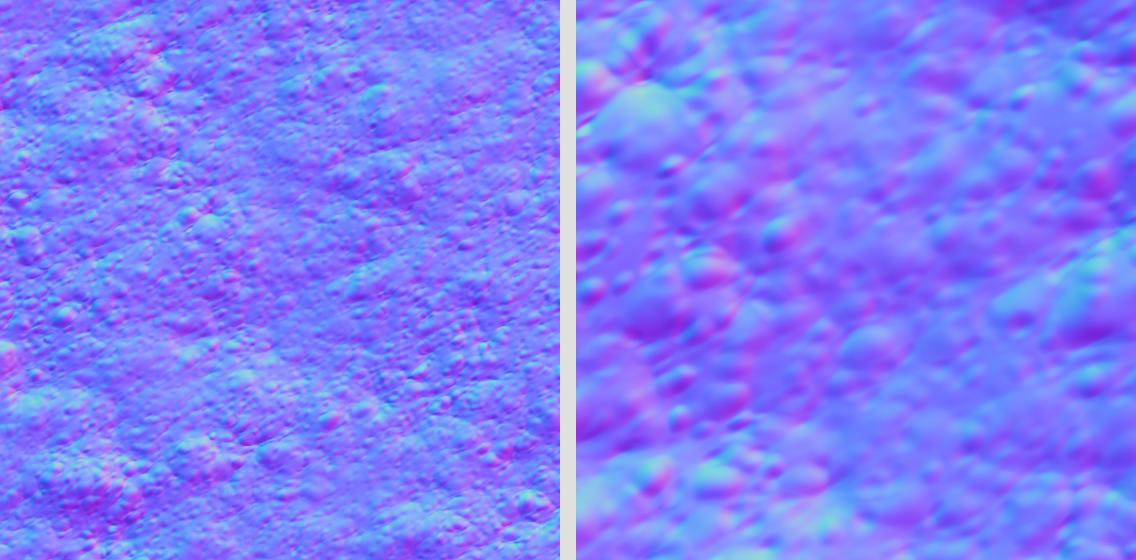
Left: the whole. Right: its middle third, enlarged.
This texture map is drawn by a Shadertoy shader. Its source:

```glsl
#define OCTAVES 6
#define BASE_CELLS 7.0      // cells per canvas height in the coarsest layer
#define LACUNARITY 1.78     // growth of cell count per layer
#define COARSE_ANGLE 0.2    // direction of the broad relief, radians
#define FINE_ANGLE 0.66     // direction of the fine ridges
#define GRAIN_STRETCH 0.68  // below 1 lengthens bumps along the grain
#define COARSE_SLOPE 0.46
#define FINE_SLOPE 1.2
#define ROUGH_VARIATION 0.4 // calm and rough areas in the fine layers
#define WARP 0.16           // bends fine layers along the coarse relief
#define RELIEF 0.15
#define SIDE_SLOPE vec2(0.76, 0.14) // share of x and y slope in red

// Three random values per cell
vec3 hash3(vec2 cell, float seed) {
    vec3 h = fract(vec3(cell.xyx + seed * 17.3) * vec3(0.1031, 0.1030, 0.0973));
    h += dot(h, h.yxz + 33.33);
    return fract((h.xxy + h.yzz) * h.zyx);
}

// Slope of a cellular field: one smooth dent or bump in each cell
vec2 cellularSlope(vec2 q, float seed) {
    vec2 cell = floor(q);
    vec2 slope = vec2(0.0);
    for (int y = -1; y <= 1; y++) {
        for (int x = -1; x <= 1; x++) {
            vec2 id = cell + vec2(x, y);
            vec3 rnd = hash3(id, seed);
            vec2 d = q - id - rnd.xy;
            float falloff = max(0.0, 1.0 - dot(d, d));
            // Few strong features among many faint ones
            float s = 2.0 * rnd.z - 1.0;
            float height = s * (0.25 + 1.2 * s * s);
            slope -= 6.0 * height * falloff * falloff * d;
        }
    }
    return slope;
}

// Slowly varying roughness from layered sines
float roughness(vec2 p) {
    float wave = sin(7.0 * p.x - 9.0 * p.y + 1.5 * sin(8.0 * p.y + 1.0))
               + sin(13.0 * p.x + 6.0 * p.y + 2.0 * sin(5.0 * p.x - 2.0));
    return 1.0 + ROUGH_VARIATION * 0.5 * wave;
}

// Sum of stretched cellular layers, each turned a little
vec2 surfaceSlope(vec2 p) {
    vec2 slope = vec2(0.0);
    float cells = BASE_CELLS;
    float rough = roughness(p);
    for (int i = 0; i < OCTAVES; i++) {
        float layer = float(i);
        float detail = layer / float(OCTAVES - 1);
        float angle = mix(COARSE_ANGLE, FINE_ANGLE, detail) + 0.2 * sin(layer * 2.4 + 0.7);
        vec2 along = vec2(cos(angle), sin(angle));
        vec2 across = vec2(-along.y, along.x);
        vec2 pos = p * cells + WARP * slope + 40.0 + layer * 11.7;
        vec2 q = vec2(dot(pos, along) * GRAIN_STRETCH, dot(pos, across));
        vec2 g = cellularSlope(q, layer + 1.0);
        float weight = mix(COARSE_SLOPE, FINE_SLOPE * rough, detail);
        slope += weight * (g.x * GRAIN_STRETCH * along + g.y * across);
        cells *= LACUNARITY;
    }
    return slope;
}

void mainImage(out vec4 fragColor, in vec2 fragCoord) {
    vec2 p = fragCoord / iResolution.y;
    vec2 slope = RELIEF * surfaceSlope(p);
    slope.x = dot(slope, SIDE_SLOPE);
    // Encode the slightly tilted surface normal as colour
    vec3 normal = normalize(vec3(-0.012 - slope.x, -0.015 - slope.y, 1.0));
    fragColor = vec4(0.5 + 0.5 * normal, 1.0);
}
```
